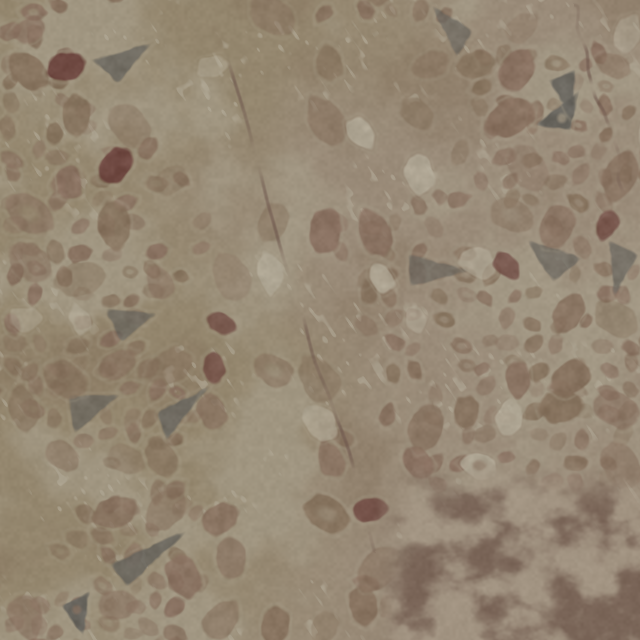
Write a Shadertoy shader that draws this texture.

```glsl
// Worn pebble aggregate: a mottled beige paste holding brown, red, slate and pale
// pebbles. Jittered grids place smooth polygons over layered value noise; thin
// cracks cross the slab and a blurred, blotchy patch fills the lower right corner.

#define PEBBLE_GRID 13.0
#define GRAVEL_GRID 27.0
#define EDGE_SOFTNESS 0.0024
#define GRAIN_AMOUNT 0.022
#define PASTE_OLIVE vec3(0.580, 0.527, 0.430)
#define PASTE_ROSE vec3(0.604, 0.546, 0.475)
#define PASTE_PALE vec3(0.645, 0.608, 0.530)
#define BROWN vec3(0.515, 0.440, 0.355)
#define RED vec3(0.430, 0.275, 0.250)
#define SLATE vec3(0.400, 0.390, 0.365)
#define CHALK vec3(0.700, 0.670, 0.600)
#define CRACK_COLOR vec3(0.440, 0.350, 0.310)

float hash(vec2 p) {
    vec3 q = fract(vec3(p.xyx) * 0.1031);
    q += dot(q, q.yzx + 33.33);
    return fract((q.x + q.y) * q.z);
}

float noise(vec2 p) {
    vec2 i = floor(p), f = fract(p);
    f = f * f * (3.0 - 2.0 * f);
    return mix(mix(hash(i), hash(i + vec2(1, 0)), f.x),
               mix(hash(i + vec2(0, 1)), hash(i + vec2(1, 1)), f.x), f.y);
}

float fbm(vec2 p) {
    float sum = 0.0, amp = 0.53;
    for (int i = 0; i < 4; i++) {
        sum += amp * noise(p);
        p = mat2(1.6, 1.2, -1.2, 1.6) * p + 7.3;
        amp *= 0.5;
    }
    return sum;
}

vec2 rotate(vec2 p, float a) {
    return mat2(cos(a), -sin(a), sin(a), cos(a)) * p;
}

// Rounded irregular polygon whose sides lie about one unit from the centre
float polygon(vec2 p, float sides, float seed) {
    float sum = 0.0;
    for (float i = 0.0; i < sides; i++) {
        float a = 1.5708 + 6.28318 * (i + 0.4 * (hash(vec2(seed, i)) - 0.5)) / sides;
        sum += exp(6.0 * (dot(p, vec2(cos(a), sin(a))) - 1.0));
    }
    return log(sum) / 6.0;
}

// One jittered grid of pebbles; gravel is the small, brown, clustered kind
vec3 addPebbles(vec3 col, vec2 uv, float grid, bool gravel, float fade) {
    vec2 cell = floor(uv * grid);
    for (int y = -1; y <= 1; y++)
    for (int x = -1; x <= 1; x++) {
        vec2 id = cell + vec2(x, y);
        vec2 key = id + grid * 3.0 + 11.0;
        float kind = hash(key), size = hash(key + 41.7), turn = hash(key + 83.1);
        vec2 jitter = vec2(hash(key + 19.3), hash(key + 57.9)) - 0.5;
        float cluster = noise(id / grid * 5.0 + 4.0);
        if (gravel) kind = kind < 0.85 * smoothstep(0.38, 0.72, cluster) ? 0.3 : 1.0;
        else if (kind > 0.23) kind += 0.35 * (0.5 - cluster);
        if (kind > 0.62) continue;

        vec3 tint = mix(BROWN, vec3(0.535, 0.43, 0.375), hash(key + 5.5) * 0.8);
        float alpha = mix(0.3, 0.9, hash(key + 71.3));
        float sides = 6.0, radius = mix(0.28, 0.43, size), spin = turn * 6.283;
        vec2 stretch = vec2(1.2, 0.83);
        if (kind < 0.075) {
            tint = RED; alpha = mix(0.65, 0.95, size); radius *= 0.8;
        } else if (kind < 0.155) {
            tint = SLATE; alpha = mix(0.6, 0.95, turn); sides = 3.0;
            radius *= 0.63; stretch = vec2(1.0); spin = turn - 0.5;
        } else if (kind < 0.21) {
            tint = CHALK; alpha = mix(0.45, 0.85, turn); sides = 5.0; radius *= 0.8;
        }

        vec2 p = rotate(uv * grid - id - 0.5 - jitter * 0.5, spin) / (radius * stretch);
        float d = polygon(p, sides, kind * 37.0 + size * 91.0) * radius / grid;
        d += 0.003 * (noise(uv * 95.0) - 0.5);
        float body = smoothstep(EDGE_SOFTNESS, -EDGE_SOFTNESS, d);
        float rim = exp(-pow((d - 0.0042) / 0.0026, 2.0));
        float core = step(0.9, turn) * smoothstep(0.65, 0.2, length(p));
        float mottle = 0.06 * (noise(uv * 75.0 + 3.0) - 0.5);
        col = mix(col, PASTE_PALE, 0.32 * rim * alpha * fade);
        col = mix(col, tint + mottle, body * alpha * fade * (1.0 - 0.7 * core));
    }
    return col;
}

// Broken hairline between two points
float crack(vec2 p, vec2 a, vec2 b) {
    vec2 ab = b - a;
    float t = clamp(dot(p - a, ab) / dot(ab, ab), 0.0, 1.0);
    float wobble = 0.014 * (noise(vec2(t * 11.0, a.x * 9.0)) - 0.5);
    float d = abs(length(p - a - ab * t) * sign(ab.x * (p.y - a.y) - ab.y * (p.x - a.x)) + wobble);
    float strength = smoothstep(0.2, 0.75, noise(vec2(t * 15.0, a.x * 31.0)));
    return strength * smoothstep(0.0045, 0.0005, d);
}

void mainImage(out vec4 fragColor, in vec2 fragCoord) {
    vec2 uv = fragCoord / iResolution.xy;

    // Paste: olive to rose across the slab, with pale and brownish clouds
    float cloud = fbm(uv * 7.0 + 2.0);
    float side = smoothstep(0.2, 0.8, uv.x + 0.7 * (fbm(uv * 3.0) - 0.5));
    vec3 col = mix(PASTE_OLIVE, PASTE_ROSE, side);
    col = mix(col, PASTE_PALE, 0.75 * smoothstep(0.48, 0.72, cloud));
    col = mix(col, BROWN, 0.38 * smoothstep(0.46, 0.25, cloud));

    // Short pale flecks inside scattered patches
    float fleck = smoothstep(0.72, 0.92, noise(rotate(uv, 0.6) * vec2(130.0, 60.0)));
    col = mix(col, CHALK, 0.6 * fleck * smoothstep(0.52, 0.7, noise(uv * 14.0 + 9.0)));

    // Pebbles thin out inside the blurred corner
    vec2 corner = uv + 0.12 * (vec2(fbm(uv * 9.0), fbm(uv * 9.0 + 31.0)) - 0.5);
    float blur = smoothstep(0.57, 0.67, corner.x) * smoothstep(0.27, 0.19, corner.y);
    col = addPebbles(col, uv, GRAVEL_GRID, true, 1.0 - blur);
    col = addPebbles(col, uv, PEBBLE_GRID, false, 1.0 - blur);
    float blotch = fbm(uv * vec2(17.0, 23.0) + 5.0);
    vec3 smear = mix(vec3(0.46, 0.375, 0.325), vec3(0.64, 0.585, 0.515), smoothstep(0.28, 0.62, blotch));
    col = mix(col, smear, 0.9 * blur);

    // Cracks and fine grain
    float lines = max(crack(uv, vec2(0.332, 0.974), vec2(0.586, 0.14)),
                      crack(uv, vec2(0.898, 0.987), vec2(1.0, 0.62)));
    col = mix(col, CRACK_COLOR, 0.65 * lines);
    col += GRAIN_AMOUNT * (noise(uv * 210.0) + noise(uv * 110.0 + 8.0) - 1.0);

    fragColor = vec4(col, 1.0);
}
```
